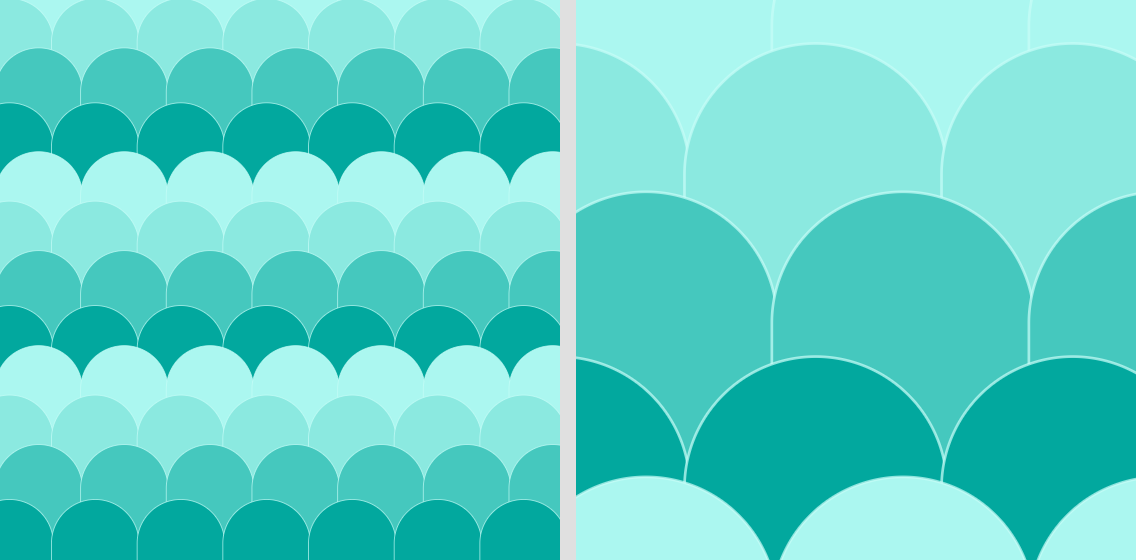
Left: the whole. Right: its middle third, enlarged.
Write a WebGL 2 fragment shader that draws this pattern.

```glsl
#version 300 es
precision highp float;

uniform vec2 u_resolution;
out vec4 fragColor;

const float PITCH = 0.153;          // spacing of scallops in a row
const float RADIUS = 0.0781;        // a little over half the pitch, so neighbours overlap
const float LINE_HALF_WIDTH = 0.0008;
const float LINE_OPACITY = 0.72;
const int BANDS = 3;
const int ROWS = 4;

const vec3 PALE = vec3(0.67, 0.97, 0.94);
const vec3 AQUA = vec3(0.545, 0.914, 0.88);
const vec3 TEAL = vec3(0.27, 0.785, 0.745);
const vec3 DEEP = vec3(0.006, 0.66, 0.62);
const vec3 OUTLINE = vec3(0.78, 0.99, 0.97);

// Round-topped column that extends downwards without end
float scallopDistance(vec2 p, float radius) {
    return length(vec2(p.x, max(p.y, 0.0))) - radius;
}

float coverage(float d, float pixel) {
    return clamp(0.5 - d / pixel, 0.0, 1.0);
}

vec3 paintScallop(vec3 under, vec3 fill, float d, float pixel) {
    vec3 color = mix(under, fill, coverage(d, pixel));
    float line = coverage(abs(d) - LINE_HALF_WIDTH, pixel);
    return mix(color, OUTLINE, LINE_OPACITY * line);
}

// Each scallop lies over its left neighbour
vec3 paintRow(vec3 under, vec3 fill, vec2 uv, vec2 firstCenter, float pixel) {
    vec2 p = uv - firstCenter;
    p.x -= PITCH * floor(p.x / PITCH + 0.5);
    vec3 color = under;
    for (int k = -1; k <= 1; k++) {
        vec2 local = p - vec2(float(k) * PITCH, 0.0);
        color = paintScallop(color, fill, scallopDistance(local, RADIUS), pixel);
    }
    return color;
}

// The top band is slightly taller than those below it
float bandTop(int band) {
    float n = float(band);
    return 1.0911 - 0.362 * n + 0.0157 * max(n - 1.0, 0.0);
}

// The last row of a band sits a little lower than an even step
float rowDrop(int row) {
    return 0.0883 * float(row) + (row == ROWS - 1 ? 0.0098 : 0.0);
}

void main() {
    vec2 uv = gl_FragCoord.xy / u_resolution.y;
    float pixel = 1.0 / u_resolution.y;
    vec3 fills[ROWS] = vec3[ROWS](PALE, AQUA, TEAL, DEEP);

    // Rows from back to front, top to bottom
    vec3 color = PALE;
    for (int band = 0; band < BANDS; band++) {
        for (int row = 0; row < ROWS; row++) {
            float centerX = row % 2 == 0 ? 0.222 : 0.17;
            float centerY = bandTop(band) - rowDrop(row) - RADIUS;
            color = paintRow(color, fills[row], uv, vec2(centerX, centerY), pixel);
        }
    }
    fragColor = vec4(color, 1.0);
}
```
